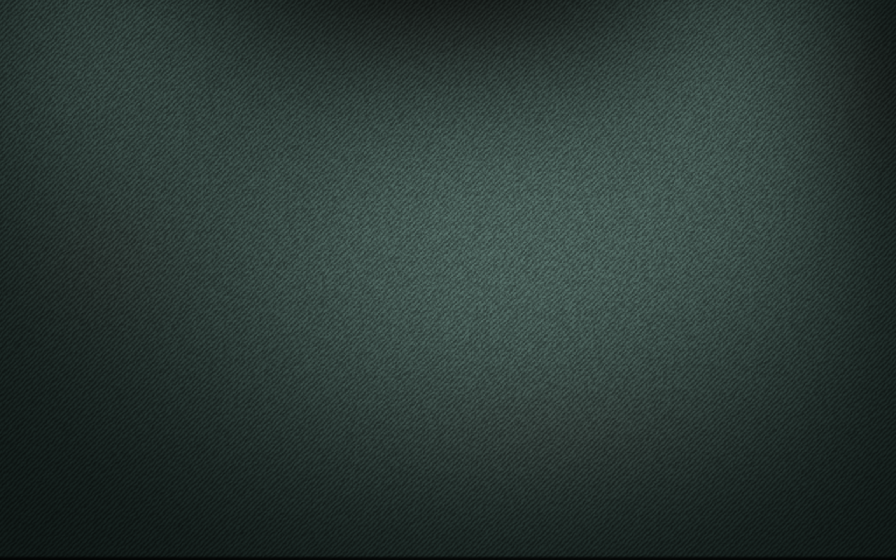
Reproduce this texture procedurally as a WebGL 2 fragment shader.

```glsl
#version 300 es
precision highp float;
// Dark green twill cloth under soft, uneven studio light.
uniform vec2 u_resolution;
out vec4 fragColor;

float hash(vec2 cell) {
    vec3 q = fract(vec3(cell.xyx) * 0.1031);
    q += dot(q, q.yzx + 33.33);
    return fract((q.x + q.y) * q.z);
}

float valueNoise(vec2 p) {
    vec2 cell = floor(p);
    vec2 f = fract(p);
    f = f * f * (3.0 - 2.0 * f);
    float low = mix(hash(cell), hash(cell + vec2(1.0, 0.0)), f.x);
    float high = mix(hash(cell + vec2(0.0, 1.0)), hash(cell + 1.0), f.x);
    return mix(low, high, f.y);
}

// Elliptical falloff, 1 at the centre
float glow(vec2 p, vec2 center, vec2 radius) {
    vec2 d = (p - center) / radius;
    return exp(-dot(d, d));
}

// Broad pools of light, less the shaded folds
float lighting(vec2 p) {
    float light = 0.06 + 0.83 * glow(p, vec2(0.93, 0.62), vec2(0.75, 0.38));
    light += 0.23 * glow(p, vec2(0.88, 0.26), vec2(0.55, 0.30));
    light += 0.38 * glow(p, vec2(0.17, 0.95), vec2(0.28, 0.30));
    light += 0.32 * glow(p, vec2(1.32, 0.97), vec2(0.22, 0.28));
    light -= 0.20 * glow(p, vec2(0.80, 1.06), vec2(0.36, 0.19));
    light -= 0.21 * glow(p, vec2(1.62, 0.72), vec2(0.17, 0.40));
    return clamp(light, 0.0, 1.0);
}

// Faint brownish cast in the folds
float warmth(vec2 p) {
    float warm = glow(p, vec2(0.80, 0.98), vec2(0.30, 0.12));
    warm += 0.8 * glow(p, vec2(1.56, 0.84), vec2(0.12, 0.14));
    warm += 0.7 * glow(p, vec2(0.19, 0.53), vec2(0.13, 0.12));
    warm += 0.7 * glow(p, vec2(1.00, 0.23), vec2(0.25, 0.10));
    return warm;
}

// Fine diagonal ribs, broken a little by uneven thread
float twill(vec2 p) {
    float waver = valueNoise(p * 150.0) - 0.5;
    float phase = (p.x - p.y) * 104.0 + 0.30 * waver;
    return sin(6.28318 * phase);
}

void main() {
    vec2 uv = gl_FragCoord.xy / u_resolution;
    vec2 p = uv * vec2(1.6, 1.0);

    // Lit cloth colour
    float light = lighting(p);
    vec3 shadowGreen = vec3(0.035, 0.062, 0.056);
    vec3 litGreen = vec3(0.290, 0.375, 0.352);
    vec3 color = mix(shadowGreen, litGreen, light);
    color += vec3(0.010, -0.006, -0.005) * warmth(p);

    // Crisp fibre grain, strongest where the light falls
    float grain = hash(floor(p * 320.0)) - 0.5;
    float fleck = valueNoise(p * 230.0 + 41.0) - 0.5;
    float weave = mix(0.24, 0.14, light) * twill(p);
    color *= 1.0 + weave + mix(0.12, 0.23, light) * grain + 0.12 * fleck;

    // Dark hem along the bottom
    color *= mix(0.25, 1.0, smoothstep(0.002, 0.009, uv.y));
    fragColor = vec4(clamp(color, 0.0, 1.0), 1.0);
}
```
